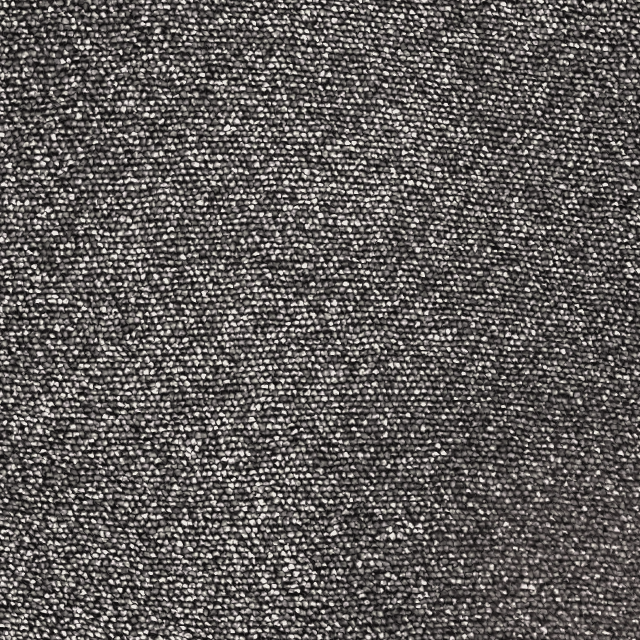
Give the GLSL for this texture, as a three.js fragment shader.

```glsl
varying vec2 vUv;

float hash(vec2 p) {
  vec3 q = fract(vec3(p.xyx) * 0.1031);
  q += dot(q, q.yzx + 33.33);
  return fract((q.x + q.y) * q.z);
}

float noise(vec2 p) {
  vec2 cell = floor(p), f = fract(p);
  f = f * f * (3.0 - 2.0 * f);
  return mix(mix(hash(cell), hash(cell + vec2(1.0, 0.0)), f.x),
             mix(hash(cell + vec2(0.0, 1.0)), hash(cell + 1.0), f.x), f.y);
}

float fbm(vec2 p) {
  float sum = 0.0, weight = 0.5;
  for (int i = 0; i < 4; i++) {
    sum += weight * noise(p);
    p = p * 2.03 + 17.7;
    weight *= 0.5;
  }
  return sum;
}

// Broad sheen: a bright diagonal band, fading to the right and the lower right corner
float sheenAt(vec2 uv) {
  float band = exp(-pow((uv.x - 0.28 - 0.25 * uv.y) * 2.2, 2.0));
  float corner = 1.0 - smoothstep(0.12, 0.62, length(uv - vec2(1.0, 0.02)));
  float topLeft = 1.0 - smoothstep(0.0, 0.4, length(uv - vec2(0.0, 1.0)));
  float patches = fbm(uv * vec2(5.0, 9.0) + 3.0) - 0.47;
  return clamp(0.64 + 0.22 * band - 0.5 * corner - 0.12 * topLeft + 0.28 * patches, 0.0, 1.0);
}

// Slanted glossy stitches in staggered rows: x is brightness, y is tint
vec2 stitches(vec2 p, float sheen, float fray) {
  vec2 best = vec2(0.0, 0.5);
  for (int j = -1; j <= 1; j++) {
    float row = floor(p.y) + float(j);
    float stagger = 0.5 * mod(row, 2.0);
    for (int i = -1; i <= 1; i++) {
      vec2 id = vec2(floor(p.x + stagger) + float(i), row);
      vec2 jitter = vec2(hash(id + 11.3), hash(id + 47.9)) - 0.5;
      vec2 d = p - id - 0.5 + vec2(stagger, 0.0) - jitter * fray;
      float angle = -0.55 + 0.9 * (hash(id + 71.0) - 0.5);
      float c = cos(angle), s = sin(angle);
      d = vec2(c * d.x + s * d.y, c * d.y - s * d.x);
      d.y += 0.4 * d.x * d.x;
      // Teardrop: one end of the stitch is narrower
      d.y *= 1.0 + 0.5 * d.x;
      float size = 0.9 + 0.22 * hash(id + 5.0);
      float body = 1.0 - smoothstep(0.14, 1.05, length(d / vec2(0.64, 0.49)) / size);
      float gloss = pow(hash(id), mix(3.6, 0.75, sheen));
      float value = body * (0.42 + 0.6 * gloss) * (0.72 + 0.38 * sheen);
      if (value > best.x) best = vec2(value, hash(id + 29.0));
    }
  }
  return best;
}

void main() {
  float sheen = sheenAt(vUv);
  float fray = mix(0.16, 0.38, smoothstep(0.2, 0.7, length(vUv - vec2(0.55, 0.62))));

  // Gently bent and tilted rows
  vec2 p = vUv * vec2(94.0, 104.0);
  p.y += 4.0 * vUv.x + 1.6 * sin(vUv.x * 5.0 + vUv.y * 3.0);
  p.x += 2.0 * sin(vUv.y * 4.0 + 0.6);
  p += 0.5 * (vec2(noise(p * 0.3), noise(p * 0.3 + 50.0)) - 0.5);

  // Ragged outlines
  vec2 ragged = vec2(noise(p * 2.3 + 20.0), noise(p * 2.3 + 80.0)) - 0.5;
  vec2 stitch = stitches(p + 0.36 * ragged, sheen, fray);

  // Dark yarn with fine fibres between the stitches
  float fibre = noise(vec2(vUv.x + 0.5 * vUv.y, vUv.y) * vec2(190.0, 260.0));
  float speck = noise(vUv * 270.0 + 90.0);
  vec3 yarn = mix(vec3(0.16, 0.14, 0.14), vec3(0.075, 0.066, 0.068), smoothstep(0.1, 0.6, sheen));
  yarn *= 0.35 + 1.3 * fibre;

  // Thin grey strands crossing the gaps
  float strand = smoothstep(0.2, 1.0, sin(6.283 * (p.x + 0.5 * p.y) + 5.0 * ragged.x));
  yarn += 0.16 * strand * speck;

  vec3 tint = mix(vec3(1.0, 0.96, 0.96), vec3(1.0, 0.99, 0.93), stitch.y);
  vec3 color = yarn + tint * stitch.x * (0.54 + 0.96 * speck);

  // Scattered round glints
  vec2 spark = vUv * 150.0;
  vec2 sparkId = floor(spark);
  float dotMask = 1.0 - smoothstep(0.1, 0.45, length(fract(spark) - 0.5));
  color += 0.5 * dotMask * step(0.94, hash(sparkId + 7.0)) * vec3(1.0, 0.95, 0.93);

  gl_FragColor = vec4(clamp(color, vec3(0.06, 0.05, 0.05), vec3(0.92, 0.91, 0.89)), 1.0);
}
```
